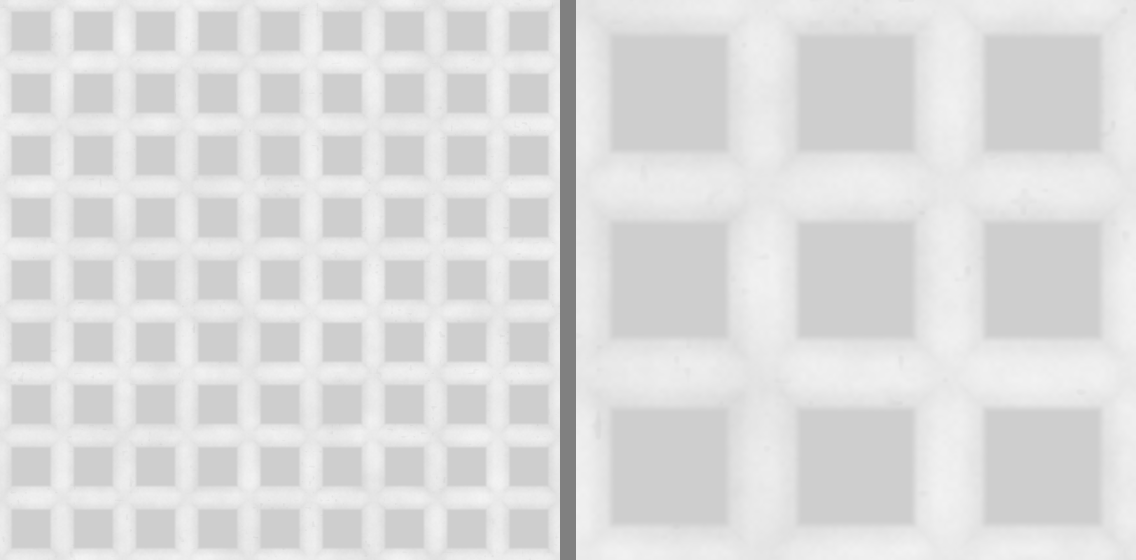
Left: the whole. Right: its middle third, enlarged.
Write a Shadertoy shader that draws this pattern.

```glsl
// Pale lattice of soft, padded bars around flat grey square openings, 9 by 9.
// Each cell is shaded by its distance from the opening; the bars carry
// cloudy wear, grain and faint pits from value noise that wraps at the edges.

const float REPEATS = 9.0;
const float OPENING = 0.285;      // half width of the flat square, in cells
const float OPENING_TONE = 0.807;
const float RIM_TONE = 0.885;
const float CROWN_TONE = 0.925;

// Integer hash of a lattice point, 0 to 1
float hash(ivec2 cell, int seed) {
    uint h = uint(cell.x) * 1597u + uint(cell.y) * 51749u + uint(seed) * 7919u;
    h = (h ^ (h >> 15)) * 73471u;
    h = (h ^ (h >> 13)) * 60493u;
    h = (h ^ (h >> 16)) * 92821u;
    h ^= h >> 15;
    return float(h & 65535u) / 65535.0;
}

// Value noise that wraps after a whole number of cells
float wrappedNoise(vec2 uv, int period, int seed) {
    vec2 p = uv * float(period);
    vec2 f = fract(p);
    vec2 s = f * f * (3.0 - 2.0 * f);
    ivec2 a = ivec2(mod(floor(p), float(period)));
    ivec2 b = (a + 1) % period;
    float low = mix(hash(a, seed), hash(ivec2(b.x, a.y), seed), s.x);
    float high = mix(hash(ivec2(a.x, b.y), seed), hash(b, seed), s.x);
    return mix(low, high, s.y);
}

// Sum of wrapping octaves, about 0 to 1
float wrappedFbm(vec2 uv, int period, int seed) {
    float sum = 0.0;
    float weight = 0.5;
    float total = 0.0;
    for (int i = 0; i < 5; i++) {
        sum += weight * wrappedNoise(uv, period, seed + i);
        total += weight;
        weight *= 0.62;
        period *= 2;
    }
    return sum / total;
}

// Distance outside a square with slightly softened corners
float softSquare(vec2 p, float halfWidth) {
    vec2 q = max(abs(p) - halfWidth, 0.0);
    q *= q;
    return sqrt(sqrt(dot(q, q)));
}

// Padded bar shading for one cell; p runs from -0.5 to 0.5
float barTone(vec2 p, float edge) {
    vec2 a = abs(p);
    float across = max(a.x, a.y);
    float along = min(a.x, a.y);
    float crown = smoothstep(0.33, 0.46, across);
    float crossing = smoothstep(0.29, 0.44, along);
    float tone = mix(RIM_TONE, CROWN_TONE, crown) - 0.018 * crossing;
    return mix(OPENING_TONE, tone, edge);
}

// Cloudy patches, fine grain and sparse dark pits, centred on zero
float wear(vec2 uv) {
    float clouds = wrappedFbm(uv, 14, 1) - 0.5;
    float grain = wrappedNoise(uv, 320, 11) - 0.5;
    float pits = smoothstep(0.80, 0.98, wrappedNoise(uv, 150, 21))
               * smoothstep(0.45, 0.75, wrappedNoise(uv, 30, 22));
    return 0.085 * clouds + 0.012 * grain - 0.03 * pits;
}

void mainImage(out vec4 fragColor, in vec2 fragCoord) {
    vec2 uv = fragCoord / iResolution.xy;
    vec2 p = fract(uv * REPEATS) - 0.5;

    // Blurred rim of the opening, kept at least a pixel wide
    float blur = max(0.06, 1.5 * REPEATS / iResolution.y);
    float edge = smoothstep(0.0, blur, softSquare(p, OPENING));

    // Wear touches the bars only, leaving the openings flat
    float tone = barTone(p, edge) + wear(uv) * edge;
    fragColor = vec4(vec3(clamp(tone, 0.0, 1.0)), 1.0);
}
```
